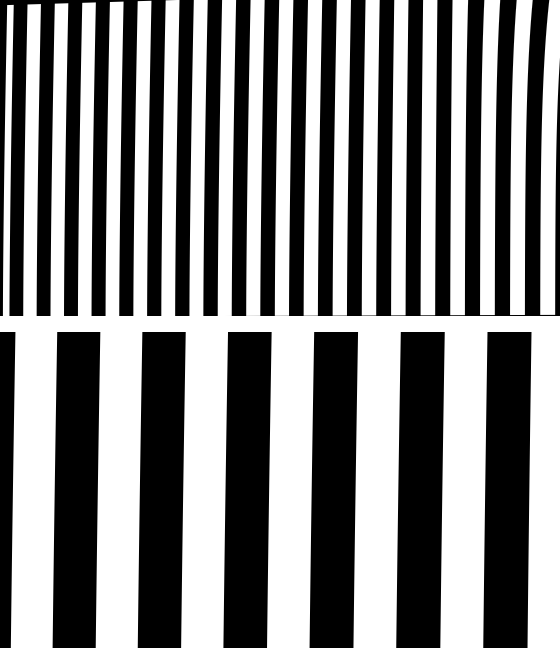
Top, the full canvas; bottom, a detail of the centre.
Write a WebGL 1 fragment shader that draws this pattern.

```glsl
precision highp float;
// Tall black and white stripes on a slightly warped sheet with a dark border.

uniform vec2 u_resolution;

const vec3 INK = vec3(0.0);
const vec3 PAPER = vec3(1.0);

const float FIRST_STRIPE = 0.0169;  // left side of the first dark stripe
const float FIRST_PITCH = 0.0484;   // stripe spacing at the left
const float PITCH_GROWTH = 0.000152; // quadratic widening per stripe
const float INK_SHARE = 0.507;      // dark part of each repeat
const float SHEET_LEFT = 0.0052;

// One-pixel-wide coverage of a signed distance.
float coverage(float signedDistance, float pixel) {
  return clamp(signedDistance / pixel + 0.5, 0.0, 1.0);
}

// Sideways displacement: a gentle lean, plus a curl at the upper right.
float warpOffset(vec2 uv) {
  float lean = mix(0.0078, 0.0026, smoothstep(0.55, 0.9, uv.x));
  float curl = 0.015 * clamp((uv.x - 0.8) / 0.2, 0.0, 1.0);
  return lean * pow(uv.y, 1.5) + curl * pow(uv.y, 4.0);
}

// Continuous stripe number: inverts start + pitch * k + growth * k * k.
float stripeIndex(float x, float start, float pitch, float growth) {
  float root = sqrt(pitch * pitch + 4.0 * growth * (x - start));
  return (root - pitch) / (2.0 * growth);
}

// Light coverage between the dark stripes.
float lightStripes(float x, float pixel) {
  float k = stripeIndex(x, FIRST_STRIPE, FIRST_PITCH, PITCH_GROWTH);
  float localPitch = FIRST_PITCH + 2.0 * PITCH_GROWTH * k;
  float halfInk = 0.5 * INK_SHARE;
  float fromCenter = abs(fract(k - halfInk + 0.5) - 0.5);
  return coverage((fromCenter - halfInk) * localPitch, pixel);
}

// Area of the sheet inside its slanted borders.
float sheetMask(vec2 uv, float flatX, vec2 pixel) {
  float top = 0.9833 + 0.0528 * uv.x;
  float bottom = 0.006 * (uv.x - 0.4);
  return coverage(flatX - SHEET_LEFT, pixel.x)
       * coverage(top - uv.y, pixel.y)
       * coverage(uv.y - bottom, pixel.y);
}

void main() {
  vec2 pixel = 1.0 / u_resolution;
  vec2 uv = gl_FragCoord.xy * pixel;
  float flatX = uv.x - warpOffset(uv);

  float light = lightStripes(flatX, pixel.x) * sheetMask(uv, flatX, pixel);
  gl_FragColor = vec4(mix(INK, PAPER, light), 1.0);
}
```
